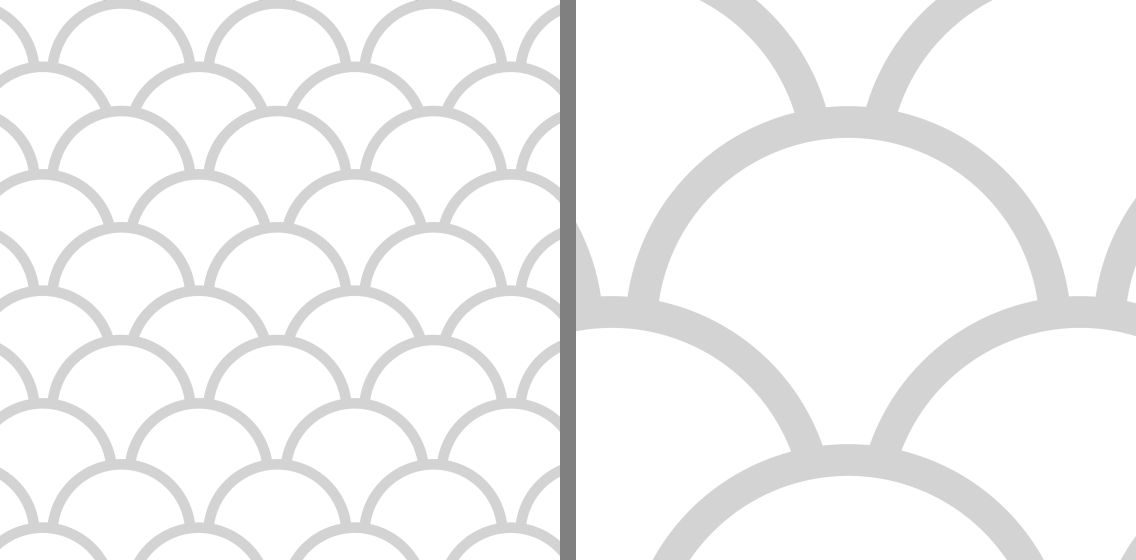
Left, the full canvas; right, a detail of the centre.
A Shadertoy shader for this pattern:

```glsl
// Overlapping fish scales: staggered rows of white discs with grey rims, unevenly spaced downwards

const vec3 WHITE = vec3(1.0);
const vec3 GREY = vec3(0.828);
const float PITCH = 0.2786;  // distance between scales in a row

// Signed offset from the nearest scale axis in a row
float axisOffset(float x, float start) {
    return (fract((x - start) / PITCH + 0.5) - 0.5) * PITCH;
}

// Paints one row of rimmed discs whose crowns touch the height top
vec3 paintRow(vec3 col, vec2 p, float start, float top, float aa) {
    float r = length(vec2(axisOffset(p.x, start), p.y - top - 0.1328));
    float outer = smoothstep(aa, -aa, r - 0.1328);
    float inner = smoothstep(aa, -aa, r - 0.1139);
    return mix(mix(col, GREY, outer), WHITE, inner);
}

void mainImage(out vec4 fragColor, in vec2 fragCoord) {
    vec2 p = fragCoord / iResolution.xy;
    p.y = 1.0 - p.y;  // rows are laid from the top down
    float aa = 0.7 / iResolution.y;
    vec3 col = WHITE;

    // Thin dark slivers behind the crowns at the top edge
    float sliver = smoothstep(aa, -aa, abs(axisOffset(p.x, 0.2168)) - 0.035 + 4.0 * p.y);
    col *= 1.0 - sliver * smoothstep(aa, -aa, p.y - 0.0013);

    // Each pair of rows overlaps the pair above it
    float tops[5] = float[5](-0.0033, 0.1888, 0.3965, 0.5977, 0.8197);
    for (int i = 0; i < 5; i++) {
        col = paintRow(col, p, 0.2168, tops[i], aa);
        col = paintRow(col, p, 0.0762, tops[i] + 0.1131, aa);
    }
    fragColor = vec4(col, 1.0);
}
```
